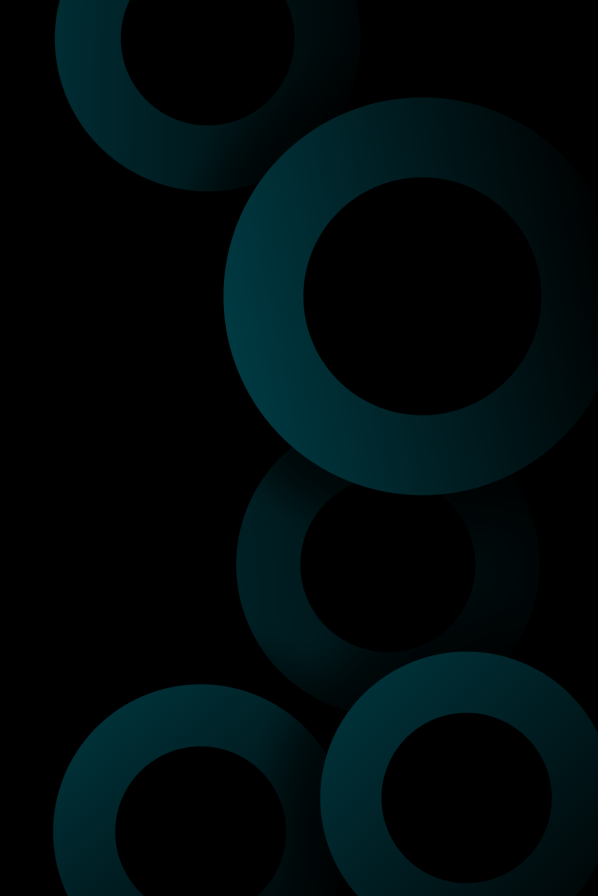
Reproduce this background procedurally as a Shadertoy shader.

```glsl
const int RING_COUNT = 5;

// Back to front: centre x, centre y, outer radius, inner radius (canvas heights)
const vec4 RINGS[RING_COUNT] = vec4[](
    vec4(0.2318, 0.9570, 0.1706, 0.0970),
    vec4(0.4329, 0.3698, 0.1693, 0.0977),
    vec4(0.2240, 0.0716, 0.1647, 0.0954),
    vec4(0.4714, 0.6693, 0.2220, 0.1328),
    vec4(0.5208, 0.1094, 0.1634, 0.0951));

// Light angle in degrees, lit level, dim level
const vec3 LIGHTS[RING_COUNT] = vec3[](
    vec3(178.0, 0.175, 0.020),
    vec3(185.0, 0.125, 0.020),
    vec3(130.0, 0.190, 0.015),
    vec3(192.0, 0.225, 0.000),
    vec3(135.0, 0.190, 0.030));

const vec3 BACKGROUND = vec3(0.0);
const vec3 TEAL = vec3(0.0, 1.0, 1.15);
const float SHADOW_WIDTH = 0.085;
const float SHADOW_STRENGTH = 0.65;

// Signed distance to a flat ring, negative inside the band
float ringDistance(float radius, vec4 ring) {
    return max(radius - ring.z, ring.w - radius);
}

// Linear ramp across the ring, along its light direction
vec3 ringColor(vec2 offset, float outerRadius, vec3 light) {
    float angle = radians(light.x);
    float ramp = dot(offset, vec2(cos(angle), sin(angle))) / outerRadius;
    return TEAL * mix(light.z, light.y, clamp(0.5 + 0.5 * ramp, 0.0, 1.0));
}

void mainImage(out vec4 fragColor, in vec2 fragCoord) {
    vec2 position = fragCoord / iResolution.y;
    float pixel = 1.0 / iResolution.y;
    vec3 color = BACKGROUND;

    for (int i = 0; i < RING_COUNT; i++) {
        vec4 ring = RINGS[i];
        vec2 offset = position - ring.xy;
        float radius = length(offset);

        // Soft shadow on the rings behind
        float fade = smoothstep(0.0, SHADOW_WIDTH, radius - ring.z);
        color *= mix(1.0 - SHADOW_STRENGTH, 1.0, fade);

        // Opaque band with smooth edges
        float edge = ringDistance(radius, ring);
        float coverage = 1.0 - smoothstep(-0.75 * pixel, 0.75 * pixel, edge);
        color = mix(color, ringColor(offset, ring.z, LIGHTS[i]), coverage);
    }

    fragColor = vec4(color, 1.0);
}
```
